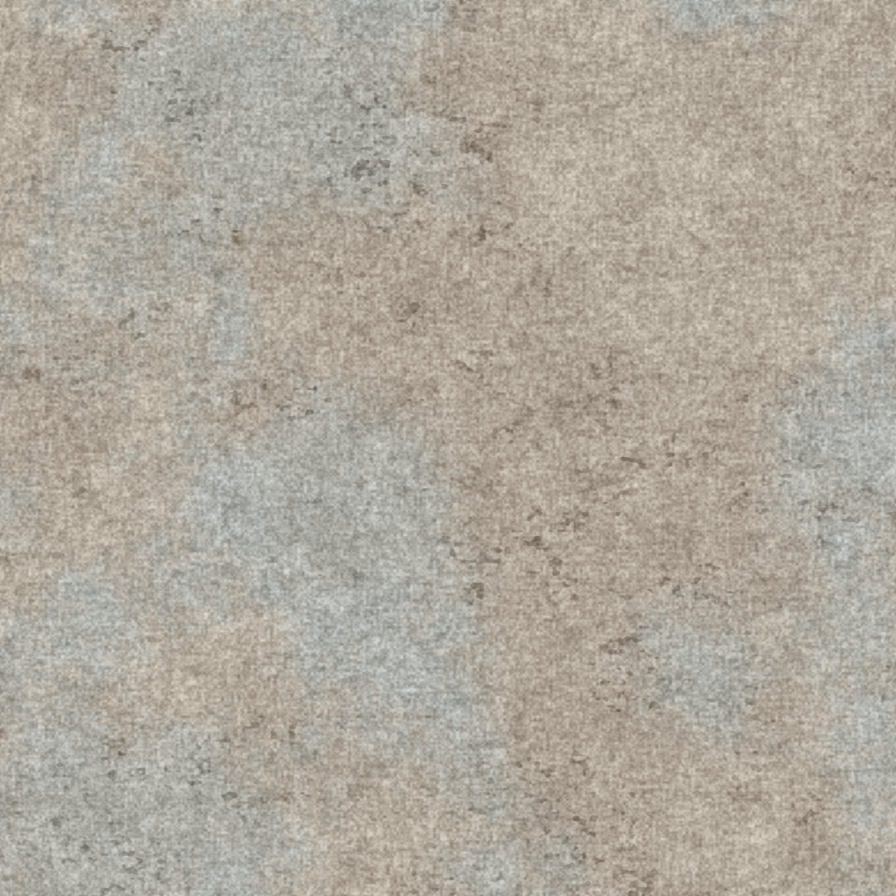
Give the GLSL for this texture, as a Shadertoy shader.

```glsl
// Worn woven cloth in taupe and blue-grey: broad cloudy patches of colour,
// ragged mid-scale mottling, dark horizontal flecks, and a fine grain
// crossed by thin warp and weft threads.

float hash(vec2 cell) {
    uvec2 q = uvec2(ivec2(cell)) * uvec2(1597u, 3812u);
    uint h = (q.x ^ (q.y + 7919u)) * 73156u + q.y * 2741u;
    h ^= h >> 15;
    h *= 0x85ebca6bu;
    h ^= h >> 13;
    h *= 0xc2b2ae35u;
    h ^= h >> 16;
    return float(h >> 8) / 16777216.0;
}

float noise(vec2 p) {
    vec2 cell = floor(p), f = fract(p);
    f = f * f * (3.0 - 2.0 * f);
    return mix(mix(hash(cell), hash(cell + vec2(1, 0)), f.x),
               mix(hash(cell + vec2(0, 1)), hash(cell + vec2(1, 1)), f.x), f.y);
}

// Layered noise, averaging about one half
float fbm(vec2 p) {
    float sum = 0.0, weight = 0.5;
    for (int i = 0; i < 5; i++) {
        sum += weight * noise(p);
        p = p * 2.07 + vec2(17.3, 41.9);
        weight *= 0.5;
    }
    return sum / 0.97;
}

// Noise centred on zero
float ripple(vec2 p) {
    return noise(p) - 0.5;
}

void mainImage(out vec4 fragColor, in vec2 fragCoord) {
    vec2 uv = fragCoord / iResolution.y;

    // Cloudy patches, their edges frayed along the two thread directions
    float fray = ripple(uv * vec2(150, 45)) + ripple(uv * vec2(45, 150) + 70.0);
    float cool = smoothstep(0.42, 0.68, fbm(uv * vec2(5.5, 5.0) + 3.7) + 0.07 * fray);
    float worn = smoothstep(0.40, 0.66, fbm(uv * vec2(6.0, 7.5) + 31.0) + 0.05 * fray);

    // Base dye: sandy taupe, blue-grey patches, browner worn areas
    vec3 color = mix(vec3(0.705, 0.665, 0.610), vec3(0.675, 0.685, 0.665), cool);
    color = mix(color, vec3(0.655, 0.612, 0.558), 0.6 * worn * (1.0 - 0.6 * cool));

    // Uneven mottling
    float light = 0.10 * (fbm(uv * vec2(24, 30) + 11.0) - 0.5);
    light += 0.05 * ripple(uv * vec2(75, 100) + 5.0);

    // Fine grain and crossing threads
    light += 0.14 * ripple(uv * 270.0 + 9.0);
    light += 0.11 * ripple(uv * vec2(390, 410) + 23.0);
    light += 0.06 * ripple(uv * vec2(50, 330) + 47.0);
    light += 0.06 * ripple(uv * vec2(330, 50) + 83.0);

    // Small dark flecks, denser where the cloth is worn
    float fleck = noise(uv * vec2(95, 150) + 61.0) * 0.6 + noise(uv * vec2(210, 260)) * 0.4;
    float fleckArea = smoothstep(0.42, 0.65, fbm(uv * vec2(13, 20) + 90.0));
    light -= 0.13 * smoothstep(0.58, 0.80, fleck) * (0.25 + fleckArea) * (0.4 + 0.6 * worn);

    // Shadows lean brown, highlights stay creamy
    color += light * vec3(0.97, 1.0, 1.02) + 0.006;
    fragColor = vec4(clamp(color, 0.0, 1.0), 1.0);
}
```
